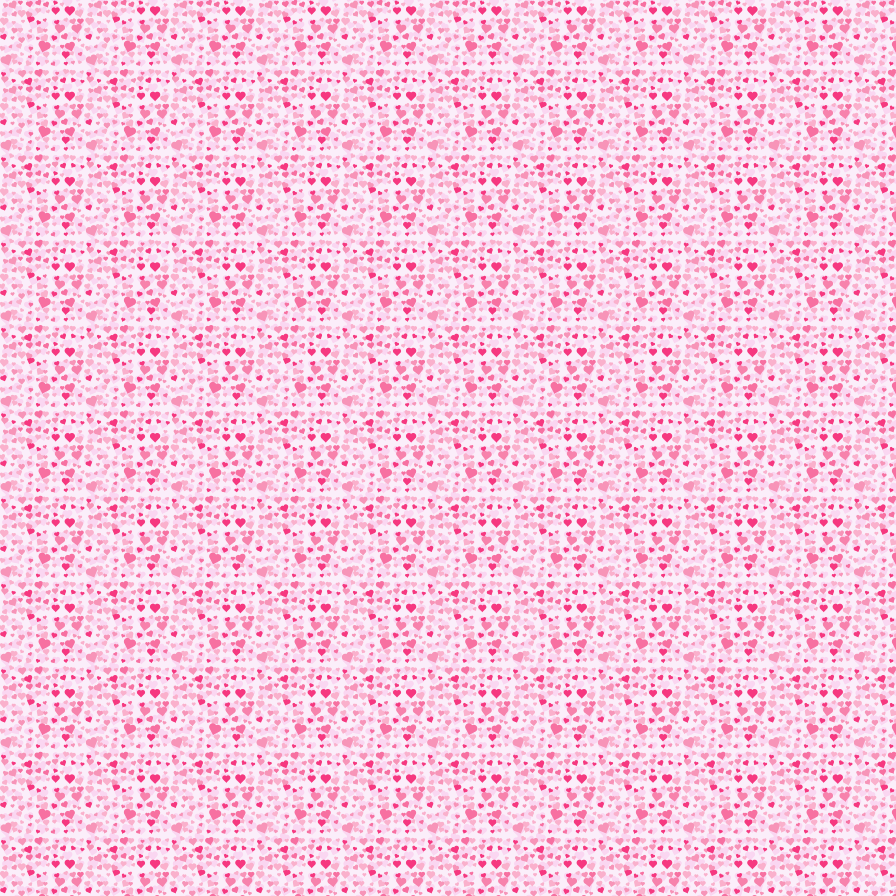
Write a three.js fragment shader that draws this pattern.

```glsl
// A square tile of tossed hearts in pinks, repeated over a pale ground.
// Pale and small hearts sit on jittered, wrapped grids; a cluster of larger
// hearts, laid out in pairs, lies on top. Every heart is a distance function.

varying vec2 vUv;

const float REPEATS = 10.5;       // tiles across and up
const float PALE_GRID = 7.0;      // pale hearts per tile side
const float SMALL_GRID = 10.0;    // small hearts per tile side
const vec2 PALE_WIDTHS = vec2(0.65, 0.95);   // range, in grid cells
const vec2 SMALL_WIDTHS = vec2(0.46, 1.02);
const float JITTER = 0.5;         // wander of a heart, in grid cells
const float MAX_TILT = 0.6;       // radians
const float EDGE = 0.6;           // edge softness
const float CLEARANCE = 0.022;    // gap kept around large hearts
const float GATHERING = 0.12;     // pull of deep shades to the cluster
const int LARGE_COUNT = 7;
const vec2 CLUSTER = vec2(0.72, 0.17);

const vec3 GROUND = vec3(0.985, 0.935, 0.980);
const vec3 LILAC = vec3(0.980, 0.840, 0.945);
const vec3 SOFT = vec3(0.980, 0.690, 0.800);
const vec3 PINK = vec3(0.970, 0.580, 0.720);
const vec3 ROSE = vec3(0.970, 0.440, 0.630);
const vec3 DEEP = vec3(0.965, 0.220, 0.500);

vec3 hash3(vec2 cell, float seed) {
  vec3 q = fract(vec3(cell.xyx + seed) * vec3(0.1031, 0.1030, 0.0973));
  q += dot(q, q.yxz + 33.33);
  return fract((q.xxy + q.yzz) * q.zyx);
}

// Shortest offset on the repeating tile.
vec2 wrapOffset(vec2 d) {
  return fract(d + 0.5) - 0.5;
}

// Signed distance to an upright heart, tip at the origin, about 1.2 wide.
float heartDistance(vec2 p) {
  p.x = abs(p.x);
  if (p.x + p.y > 1.0) return length(p - vec2(0.25, 0.75)) - 0.35355;
  float side = length(p - 0.5 * max(p.x + p.y, 0.0));
  return min(length(p - vec2(0.0, 1.0)), side) * sign(p.x - p.y);
}

// Coverage of a tilted heart centred on the origin.
float heartMask(vec2 p, float width, float tilt, float px) {
  float c = cos(tilt), s = sin(tilt);
  float unit = width / 1.207;
  vec2 q = vec2(c * p.x + s * p.y, c * p.y - s * p.x) / unit;
  float d = heartDistance(q + vec2(0.0, 0.55)) * unit;
  return 1.0 - smoothstep(-EDGE * px, EDGE * px, d);
}

// Large hearts: three descending pairs and one loner (x, y, width, tilt).
vec4 largeHeart(int i) {
  if (i == 6) return vec4(0.08, 0.79, 0.135, 0.40);
  float row = floor(float(i) / 2.0);
  float side = float(i) - 2.0 * row - 0.5;
  float middle = 0.735 + 0.065 * row * (2.5 - 1.5 * row);
  float spread = 0.165 + 0.036 * row * row;
  float width = 0.108 + 0.012 * row + side * 0.026 * (1.0 - row);
  return vec4(middle + side * spread, 0.37 - 0.21 * row, width, side * 0.3 * row);
}

vec3 largeColor(int i) {
  if (i < 2) return DEEP;
  if (i < 4) return mix(ROSE, PINK, 0.5);
  return i < 6 ? ROSE : PINK;
}

// Deeper shades gather lightly around the cluster.
vec3 smallColor(float pick, vec2 centre) {
  float near = 1.0 - smoothstep(0.1, 0.6, length(wrapOffset(centre - CLUSTER)));
  float tone = mix(pick, near, GATHERING);
  vec3 c = mix(SOFT, PINK, step(0.33, tone));
  c = mix(c, ROSE, step(0.63, tone));
  return mix(c, DEEP, step(0.81, tone));
}

float clearOfLarge(vec2 centre) {
  float gap = 1.0;
  for (int i = 0; i < LARGE_COUNT; i++) {
    vec4 h = largeHeart(i);
    gap = min(gap, length(wrapOffset(centre - h.xy)) - 0.5 * h.z);
  }
  return step(CLEARANCE, gap);
}

// One heart per cell of a jittered grid that wraps with the tile.
vec3 scatter(vec3 color, vec2 p, float grid, vec2 widths, bool pale, float px) {
  vec2 home = floor(p * grid);
  for (int y = -1; y <= 1; y++) {
    for (int x = -1; x <= 1; x++) {
      vec2 cell = home + vec2(float(x), float(y));
      vec2 id = mod(cell, grid);
      vec3 place = hash3(id, 3.0 + grid);
      vec3 look = hash3(id, 41.0 + grid);
      vec2 centre = (cell + 0.5 + JITTER * (place.xy - 0.5)) / grid;
      float width = mix(widths.x, widths.y, look.x * look.x) / grid;
      float mask = heartMask(p - centre, width, MAX_TILT * (2.0 * place.z - 1.0), px);
      if (!pale) mask *= clearOfLarge(centre);
      color = mix(color, pale ? LILAC : smallColor(look.y, centre), mask);
    }
  }
  return color;
}

void main() {
  vec2 p = vUv * REPEATS;
  float px = max(fwidth(p.x), fwidth(p.y));
  vec3 color = scatter(GROUND, p, PALE_GRID, PALE_WIDTHS, true, px);
  color = scatter(color, p, SMALL_GRID, SMALL_WIDTHS, false, px);
  for (int i = 0; i < LARGE_COUNT; i++) {
    vec4 h = largeHeart(i);
    color = mix(color, largeColor(i), heartMask(wrapOffset(p - h.xy), h.z, h.w, px));
  }
  gl_FragColor = vec4(color, 1.0);
}
```
